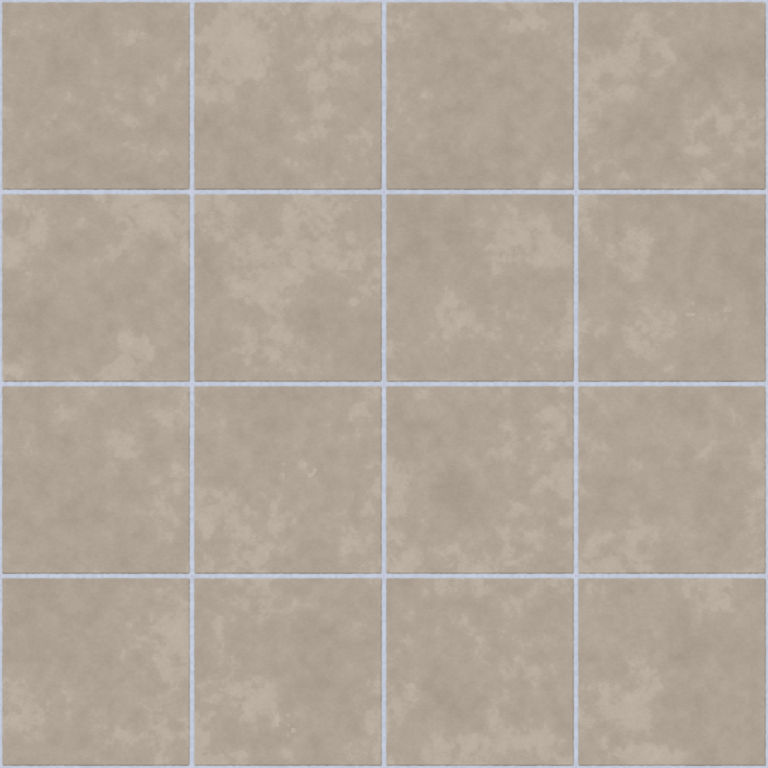
Give the GLSL for this texture, as a Shadertoy shader.

```glsl
// Four by four matte beige stone tiles with mottled wear and narrow pale blue grout.

float hash(vec2 cell, float seed) {
    uvec3 v = uvec3(ivec3(cell, seed)) * uvec3(1597334673u, 3812015801u, 2798796415u);
    uint n = (v.x ^ v.y ^ v.z) * 1597334673u;
    n = (n ^ (n >> 15)) * 2246822519u;
    n ^= n >> 13;
    return float(n >> 8) / 16777216.0;
}

// Value noise with a whole number of cells across the canvas, so it wraps.
float noise(vec2 uv, vec2 cells, float seed) {
    vec2 p = uv * cells, i = floor(p), f = fract(p);
    f = f * f * (3.0 - 2.0 * f);
    vec2 a = mod(i, cells), b = mod(i + 1.0, cells);
    return mix(mix(hash(a, seed), hash(vec2(b.x, a.y), seed), f.x),
               mix(hash(vec2(a.x, b.y), seed), hash(b, seed), f.x), f.y);
}

float fbm(vec2 uv, float cells, float seed) {
    float sum = 0.0, weight = 0.5;
    for (int k = 0; k < 5; k++) {
        sum += weight * noise(uv, vec2(cells), seed + float(k));
        cells *= 2.0;
        weight *= 0.65;
    }
    return sum / 1.263;
}

float roundedBox(vec2 p, float halfSize, float radius) {
    vec2 q = abs(p) - halfSize + radius;
    return length(max(q, 0.0)) + min(max(q.x, q.y), 0.0) - radius;
}

void mainImage(out vec4 fragColor, in vec2 fragCoord) {
    vec2 uv = fragCoord / iResolution.xy;
    float pixel = 1.0 / min(iResolution.x, iResolution.y);

    // Tile layout: every tile has its own seed
    vec2 tile = mod(floor(uv * 4.0), 4.0);
    vec2 local = (fract(uv * 4.0) - 0.5) * 0.25;
    float seed = 20.0 * (tile.x + 4.0 * tile.y);
    float edge = roundedBox(local, 0.1219, 0.002);

    // Stone: broad clouds, ragged mottling and fine grain
    float clouds = fbm(uv, 12.0, seed);
    float mottle = fbm(uv, 56.0, seed + 6.0);
    float grain = noise(uv, vec2(320.0, 448.0), seed + 12.0) - 0.5;
    float tone = 0.43 + 0.75 * (clouds - 0.5) + 0.75 * (mottle - 0.5) + 0.16 * grain;
    tone += 0.05 * (hash(tile, 901.0) - 0.5);

    // Worn pale patches with broken borders
    float wear = smoothstep(0.58, 0.69, clouds + 0.45 * (mottle - 0.5));
    tone += 0.22 * wear;
    vec3 stone = mix(vec3(0.645, 0.597, 0.542), vec3(0.742, 0.695, 0.645), clamp(tone, 0.0, 1.2));

    // Small chips gathered in one spot on a few tiles
    vec2 spot = 0.16 * (vec2(hash(tile, 902.0), hash(tile, 903.0)) - 0.5);
    float chips = smoothstep(0.68, 0.76, noise(uv, vec2(144.0), seed + 13.0))
                * smoothstep(0.035, 0.012, length((local - spot) * vec2(0.8, 1.4)))
                * step(0.8, hash(tile, 904.0));
    stone = mix(stone, vec3(0.77, 0.72, 0.67), 0.65 * chips);

    // Bevel: shaded on the lower and right rims, faintly lit on the others
    float facing = abs(local.x) > abs(local.y) ? 0.55 * sign(local.x) : -sign(local.y);
    float rim = smoothstep(-0.0028, 0.0, edge);
    stone *= 1.0 - rim * (facing > 0.0 ? 0.16 * facing : 0.03 * facing);

    // Grout: sandy, slightly darker where it meets the tiles
    float sand = noise(uv, vec2(256.0), 905.0) - 0.5;
    vec3 grout = vec3(0.765, 0.79, 0.85) + 0.05 * sand;
    grout *= 0.94 + 0.06 * smoothstep(0.0, 0.002, edge);

    float joint = smoothstep(-0.6 * pixel, 0.6 * pixel, edge + 0.0005 * sand);
    fragColor = vec4(mix(stone, grout, joint), 1.0);
}
```
